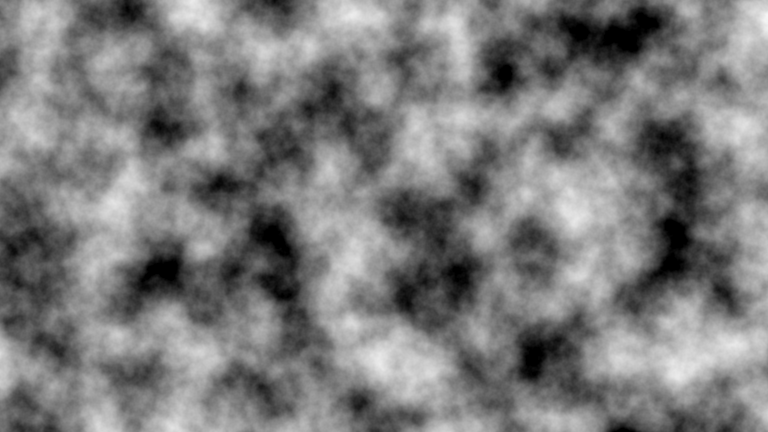
Reproduce this texture procedurally as a Shadertoy shader.

```glsl
// Soft grey clouds: layered gradient noise with smoky dark hollows.

// Random unit direction for a lattice point
vec2 latticeDirection(vec2 cell) {
    vec3 p = fract(cell.xyx * vec3(0.1031, 0.1030, 0.0973));
    p += dot(p, p.yzx + 33.33);
    float angle = 6.28319 * fract((p.x + p.y) * p.z);
    return vec2(cos(angle), sin(angle));
}

float cornerSlope(vec2 cell, vec2 local, vec2 corner) {
    return dot(latticeDirection(cell + corner), local - corner);
}

// Gradient noise, centred on zero
float gradientNoise(vec2 p) {
    vec2 cell = floor(p);
    vec2 local = p - cell;
    vec2 blend = local * local * local * (local * (local * 6.0 - 15.0) + 10.0);
    float bottom = mix(cornerSlope(cell, local, vec2(0, 0)),
                       cornerSlope(cell, local, vec2(1, 0)), blend.x);
    float top = mix(cornerSlope(cell, local, vec2(0, 1)),
                    cornerSlope(cell, local, vec2(1, 1)), blend.x);
    return mix(bottom, top, blend.y);
}

// Octaves are turned and shifted so their lattices never line up
float cloudLayers(vec2 p) {
    mat2 turnAndDouble = 2.0 * mat2(0.8, 0.6, -0.6, 0.8);
    float sum = 0.0;
    float strength = 1.0;
    for (int octave = 0; octave < 6; octave++) {
        sum += strength * gradientNoise(p);
        p = turnAndDouble * p + vec2(17.3, 9.7);
        strength *= 0.5;
    }
    return sum;
}

void mainImage(out vec4 fragColor, in vec2 fragCoord) {
    vec2 uv = fragCoord / iResolution.y;
    float cloud = cloudLayers(uv * 5.3 + vec2(41.2, 23.6));

    // Bend the tone so hollows sink to black while highlights stay soft
    float grey = 0.487 + 0.77 * cloud - 0.2 * cloud * cloud;
    fragColor = vec4(vec3(clamp(grey, 0.0, 1.0)), 1.0);
}
```
